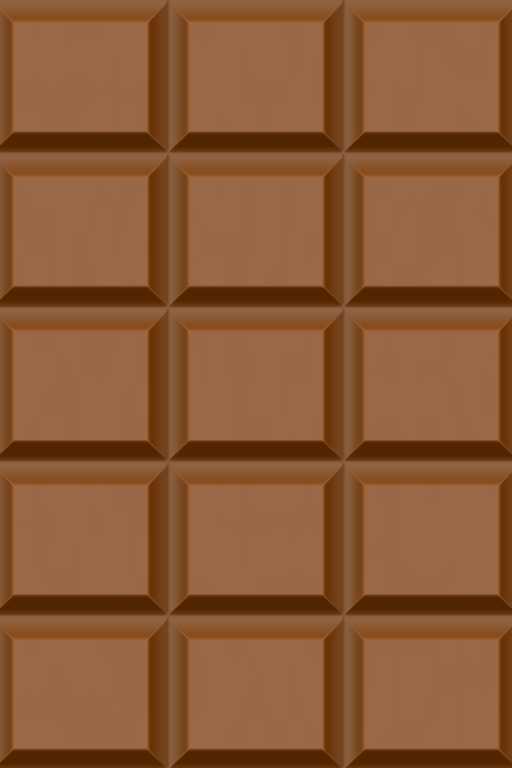
Reproduce this pattern procedurally as a Shadertoy shader.

```glsl
// Layout, in units of the canvas height
const vec2 CELL = vec2(0.2285, 0.2009);
const vec2 ORIGIN = vec2(-0.0098, -0.0018);
const float INSET_LEFT = 0.0273;
const float INSET_RIGHT = 0.0267;
const float INSET_TOP = 0.0319;
const float INSET_BOTTOM = 0.0266;
const float RIM_WIDTH = 0.0024;
const float MITER_WIDTH = 0.0018;
const float GROOVE_WIDTH = 0.0016;
const float MOTTLE = 0.006;

// Chocolate tones
const vec3 FACE = vec3(0.600, 0.410, 0.280);
const vec3 RIM = vec3(0.640, 0.400, 0.230);
const vec3 TOP_OUTER = vec3(0.560, 0.385, 0.255);
const vec3 TOP_INNER = vec3(0.530, 0.300, 0.115);
const vec3 LEFT_OUTER = vec3(0.540, 0.365, 0.235);
const vec3 LEFT_INNER = vec3(0.460, 0.260, 0.100);
const vec3 RIGHT_OUTER = vec3(0.455, 0.260, 0.110);
const vec3 RIGHT_INNER = vec3(0.410, 0.195, 0.020);
const vec3 SHADOW = vec3(0.315, 0.145, 0.000);
const vec3 SHADOW_EDGE = vec3(0.400, 0.200, 0.030);
const vec3 GROOVE = vec3(0.430, 0.280, 0.180);
const vec3 JUNCTION = vec3(0.540, 0.400, 0.320);

float hash(vec2 p) {
    p = fract(p * vec2(0.1031, 0.1137));
    p += dot(p, p.yx + 33.33);
    return fract((p.x + p.y) * p.x * 17.0);
}

float noise(vec2 p) {
    vec2 i = floor(p), f = fract(p);
    f = f * f * (3.0 - 2.0 * f);
    return mix(mix(hash(i), hash(i + vec2(1, 0)), f.x),
               mix(hash(i + vec2(0, 1)), hash(i + vec2(1, 1)), f.x), f.y);
}

float bell(float x, float width) {
    x /= width;
    return exp(-x * x);
}

// Slope colour: t runs from 0 in the groove to 1 at the raised face
vec3 slope(vec3 outer, vec3 inner, float t) {
    return mix(outer, inner, smoothstep(0.15, 0.85, t));
}

void mainImage(out vec4 fragColor, in vec2 fragCoord) {
    float pixel = 1.0 / iResolution.y;
    vec2 p = fragCoord * pixel;
    vec2 local = fract((p - ORIGIN) / CELL) * CELL;
    vec2 far = CELL - local;

    // Distance outward from each edge of the face
    float left = INSET_LEFT - local.x;
    float right = INSET_RIGHT - far.x;
    float top = INSET_TOP - far.y;
    float bottom = INSET_BOTTOM - local.y;
    float across = max(left, right);
    float down = max(top, bottom);
    float outside = max(across, down);

    // Four bevels, lit from the upper left
    vec3 leftColor = slope(LEFT_OUTER, LEFT_INNER, local.x / INSET_LEFT);
    vec3 rightColor = slope(RIGHT_OUTER, RIGHT_INNER, far.x / INSET_RIGHT);
    vec3 topColor = slope(TOP_OUTER, TOP_INNER, far.y / INSET_TOP);
    vec3 bottomColor = slope(SHADOW_EDGE, SHADOW, 2.5 * local.y / INSET_BOTTOM);
    vec3 sideColor = left > right ? leftColor : rightColor;
    vec3 endColor = top > bottom ? topColor : bottomColor;

    // Soft mitred corners with a bright crease
    float miter = down - across;
    float blend = max(MITER_WIDTH * 0.6, pixel);
    vec3 color = mix(sideColor, endColor, smoothstep(-blend, blend, miter));
    float crease = bell(miter, MITER_WIDTH);
    float creaseGain = top > bottom ? 0.6 : 0.4;
    color = mix(color, RIM, crease * creaseGain * smoothstep(0.03, 0.005, outside));

    // Grooves between the pieces and their crossings
    vec2 seam = min(local, far);
    float seamX = bell(seam.x, GROOVE_WIDTH);
    float seamY = bell(seam.y, GROOVE_WIDTH);
    color = mix(color, GROOVE, 0.75 * max(seamX, seamY));
    color = mix(color, JUNCTION, 0.6 * bell(length(seam), GROOVE_WIDTH * 2.0));

    // Raised face with faint mottling and a warm rounded rim
    vec3 face = FACE + MOTTLE * (noise(p * vec2(60.0, 25.0)) - 0.5);
    float edge = max(RIM_WIDTH * 0.5, pixel);
    color = mix(face, color, smoothstep(-edge, edge, outside));
    float rimGain = bottom > max(top, across) ? 0.35 : 0.6;
    color = mix(color, RIM, rimGain * bell(outside, RIM_WIDTH));

    fragColor = vec4(color, 1.0);
}
```
